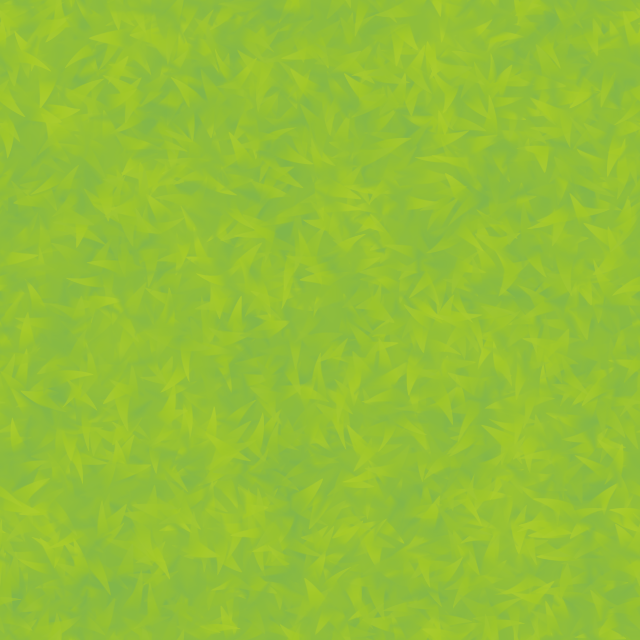
A WebGL 1 fragment shader for this texture:

```glsl
precision highp float;
// Tiling meadow of short, pointed leaf blades lying in all directions.
// Layers of jittered, wrapping grid cells each hold one blade: crisp at its
// tip, faded at its base. Blended tones are then mapped to a green palette.

uniform vec2 u_resolution;

#define GRID 21.0          // cells across the canvas, whole number
#define LAYERS 8           // stacked sheets of blades
#define BLADE_LENGTH 1.35  // in cells
#define BLADE_WIDTH 0.31   // half width at the base, in cells
#define BLADE_BEND 0.30    // sideways curve, in cells
#define OPACITY 0.78
#define EDGE 0.05          // edge softness of light blades, in cells
#define SHADE_EDGE 0.22    // edge softness of dark blades, in cells
#define PATCHES 8.0        // broad tone patches across, whole number
#define PATCH_TONE 0.36    // strength of the patches
#define CONTRAST 1.08

const float TAU = 6.2831853;
const vec3 SHADE = vec3(0.505, 0.715, 0.290);
const vec3 LEAF  = vec3(0.572, 0.750, 0.228);
const vec3 LIGHT = vec3(0.660, 0.800, 0.185);
const vec3 VIVID = vec3(0.600, 0.775, 0.090);

// Three random values per cell and layer
vec3 hash3(vec3 p) {
  p = fract(p * vec3(0.1031, 0.1030, 0.0973));
  p += dot(p, p.yxz + 33.33);
  return fract((p.xxy + p.yxx) * p.zyx);
}

// Whole cell index, wrapped to the period
vec2 wrapCell(vec2 cell, float period) {
  return floor(mod(cell + 0.5, period));
}

// Gradient noise that wraps after a whole period
float cornerSlope(vec2 corner, vec2 offset, float period) {
  float angle = TAU * hash3(vec3(wrapCell(corner, period), 71.0)).x;
  return dot(vec2(cos(angle), sin(angle)), offset);
}

float gradientNoise(vec2 p, float period) {
  vec2 c = floor(p), f = p - c;
  vec2 s = f * f * f * (f * (f * 6.0 - 15.0) + 10.0);
  vec2 e = vec2(1.0, 0.0);
  float low = mix(cornerSlope(c, f, period),
                  cornerSlope(c + e, f - e, period), s.x);
  float high = mix(cornerSlope(c + e.yx, f - e.yx, period),
                   cornerSlope(c + 1.0, f - 1.0, period), s.x);
  return mix(low, high, s.y);
}

// Lays one blade over the paint, which holds tone and vividness
vec2 layBlade(vec2 paint, vec2 p, float turn, vec3 build, float height) {
  float angle = TAU * turn;
  vec2 axis = vec2(cos(angle), sin(angle));
  float along = dot(p, axis) / (BLADE_LENGTH * mix(0.75, 1.15, build.x)) + 0.5;
  float across = dot(p, vec2(-axis.y, axis.x));
  float t = clamp(along, 0.0, 1.0);

  // Curved, tapering outline
  across -= BLADE_BEND * (build.y - 0.5) * (4.0 * t * t - 1.0);
  float width = mix(0.7, 1.2, fract(build.y * 7.0));
  float halfWidth = BLADE_WIDTH * width * pow(1.0 - t + 0.0001, 0.8);

  // Upper blades are lighter, and light blades are crisper
  float tone = clamp(build.z + 0.2 * (height - 0.5), 0.0, 1.0);
  float pixel = GRID / min(u_resolution.x, u_resolution.y);
  float soft = mix(SHADE_EDGE, EDGE, smoothstep(0.2, 0.65, tone));
  soft = max(soft * mix(1.8, 1.0, t), pixel);
  float body = 1.0 - smoothstep(-0.5 * soft, 0.5 * soft,
                                abs(across) - halfWidth);
  body *= smoothstep(0.0, 0.6, along) * (1.0 - smoothstep(0.96, 1.0, along));

  vec2 blade = vec2(tone, tone * (1.0 - smoothstep(0.3, 0.85, t)));
  return mix(paint, blade, body * OPACITY);
}

void main() {
  vec2 uv = gl_FragCoord.xy / u_resolution;
  vec2 paint = vec2(0.4, 0.1);

  // Sheets of blades, lowest first
  for (int layer = 0; layer < LAYERS; layer++) {
    float level = float(layer);
    vec2 p = uv * GRID + hash3(vec3(level, 5.0, 13.0)).xy;
    vec2 cell = floor(p);
    for (int j = -1; j <= 1; j++) {
      for (int i = -1; i <= 1; i++) {
        vec2 home = cell + vec2(float(i), float(j));
        vec2 key = wrapCell(home, GRID);
        vec3 place = hash3(vec3(key, level * 3.0 + 1.0));
        vec3 build = hash3(vec3(key.yx + 37.0, level * 5.0 + 2.0));
        paint = layBlade(paint, p - home - place.xy, place.z, build,
                         level / float(LAYERS - 1));
      }
    }
  }

  // Broad patches, then tone to colour
  float patchTone = PATCH_TONE * gradientNoise(uv * PATCHES, PATCHES);
  float tone = 0.5 + CONTRAST * (paint.x - 0.5) + patchTone;
  vec3 color = mix(SHADE, LEAF, clamp(tone * 2.0, 0.0, 1.0));
  color = mix(color, LIGHT, clamp(tone * 2.0 - 1.0, 0.0, 1.0));
  color = mix(color, VIVID, 0.45 * clamp(paint.y, 0.0, 1.0));
  gl_FragColor = vec4(color, 1.0);
}
```
